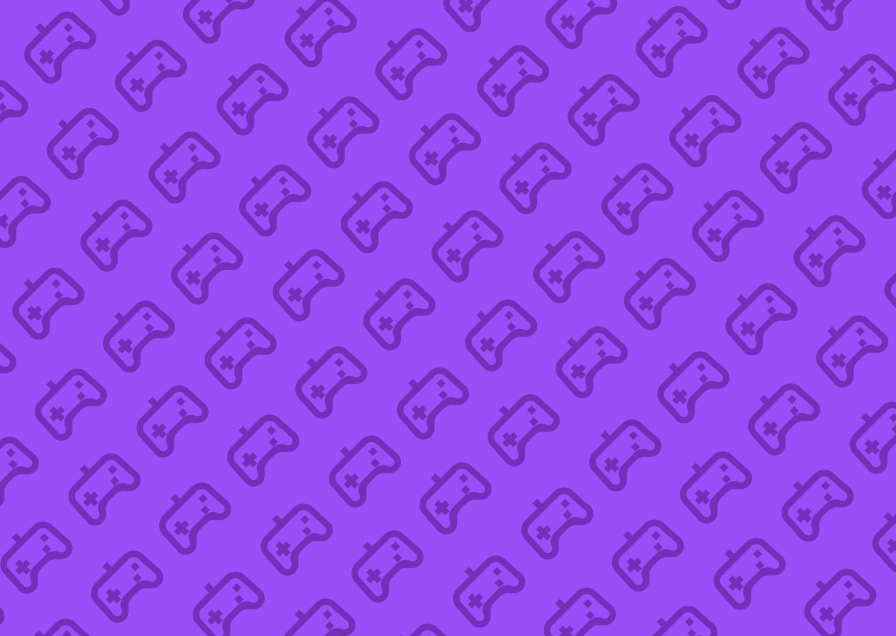
This pattern is drawn by a Shadertoy shader. Its source:

```glsl
// Diagonal staggered columns of outlined game controllers on flat purple
#define CANVAS_HEIGHT 546.0              // layout units down the canvas
#define ICON_SCALE 1.5                   // icon units per layout unit
#define COLUMN_PITCH 104.3               // step of x + y between columns
#define ICON_PITCH 116.9                 // step of y - x within a column
#define STAGGER 50.0                     // slide of every other column
#define DRIFT 2.375                      // slide added by each column
#define FIRST_ICON vec2(93.0, -10.5)     // x + y and y - x of the first icon
#define HALF_STROKE 4.2
#define BACKGROUND vec3(0.60, 0.31, 0.97)
#define INK vec3(0.46, 0.18, 0.73)

float box(vec2 p, vec2 halfSize) {
    vec2 d = abs(p) - halfSize;
    return length(max(d, 0.0)) + min(max(d.x, d.y), 0.0);
}

// Capsule whose radius changes from one end to the other
float taperedCapsule(vec2 p, vec2 a, vec2 b, float ra, float rb) {
    vec2 axis = b - a;
    float h = clamp(dot(p - a, axis) / dot(axis, axis), 0.0, 1.0);
    return length(p - a - axis * h) - mix(ra, rb, h);
}

float smoothUnion(float a, float b, float k) {
    float h = max(k - abs(a - b), 0.0) / k;
    return min(a, b) - 0.25 * h * h * k;
}

// Centre line of the shell: two grips joined by a flat-topped middle
float shell(vec2 p) {
    vec2 m = vec2(abs(p.x), p.y);
    float grip = taperedCapsule(m, vec2(26.0, 14.0), vec2(31.5, -14.0), 14.0, 10.0);
    float middle = box(p - vec2(0.0, 9.0), vec2(26.0, 19.0));
    float fillet = 12.0 * smoothstep(8.0, -8.0, p.y) + 0.01;
    return smoothUnion(grip, middle, fillet);
}

float controller(vec2 p) {
    float d = abs(shell(p)) - HALF_STROKE;
    // Cable stub
    d = min(d, box(p - vec2(0.0, 36.0), vec2(4.2, 5.0)));
    // Direction pad
    vec2 pad = p - vec2(-21.0, 4.0);
    d = min(d, min(box(pad, vec2(10.0, 3.8)), box(pad, vec2(3.8, 10.0))));
    // Buttons
    d = min(d, box(p - vec2(25.5, 11.0), vec2(4.2)));
    return min(d, box(p - vec2(17.0, -1.4), vec2(4.2)));
}

void mainImage(out vec4 fragColor, in vec2 fragCoord) {
    float unitsPerPixel = CANVAS_HEIGHT / iResolution.y;
    vec2 p = vec2(fragCoord.x, iResolution.y - fragCoord.y) * unitsPerPixel;

    // Diagonal axes: across the columns, then along them
    vec2 diagonal = vec2(p.x + p.y, p.y - p.x) - FIRST_ICON;
    float column = round(diagonal.x / COLUMN_PITCH);
    float odd = mod(column, 2.0);

    // Uneven settling of the columns, strongest in the odd ones
    float settle = sin(1.9 * (floor(column * 0.5) - 0.25)) * mix(0.7, 3.5, odd);
    diagonal -= settle;
    diagonal.x -= column * COLUMN_PITCH - odd;
    diagonal.y += column * DRIFT + odd * STAGGER;
    diagonal.y -= ICON_PITCH * round(diagonal.y / ICON_PITCH);

    // Icon frame: right and up run along the diagonals
    vec2 icon = -diagonal.yx * inversesqrt(2.0) * ICON_SCALE;
    float coverage = clamp(0.5 - controller(icon) / (unitsPerPixel * ICON_SCALE), 0.0, 1.0);
    fragColor = vec4(mix(BACKGROUND, INK, coverage), 1.0);
}
```
